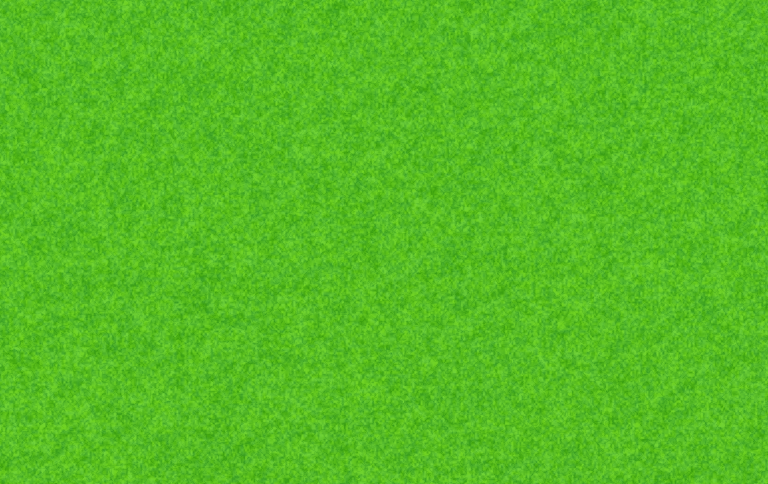
A WebGL 2 fragment shader for this texture:

```glsl
#version 300 es
precision highp float;

uniform vec2 u_resolution;
out vec4 outColor;

float hash(vec2 cell) {
    uvec2 q = uvec2(ivec2(cell)) * 1664525u + 1013904223u;
    q.x += q.y * 1664525u;
    q.y += q.x * 1664525u;
    q ^= q >> 16u;
    q.x += q.y * 1664525u;
    q.y += q.x * 1664525u;
    q ^= q >> 16u;
    return float(q.x & 65535u) / 65535.0;
}

vec2 hash2(vec2 cell) {
    return vec2(hash(cell), hash(cell + vec2(317.0, 711.0)));
}

float valueNoise(vec2 p) {
    vec2 i = floor(p);
    vec2 f = fract(p);
    f = f * f * (3.0 - 2.0 * f);
    float low = mix(hash(i), hash(i + vec2(1.0, 0.0)), f.x);
    float high = mix(hash(i + vec2(0.0, 1.0)), hash(i + vec2(1.0, 1.0)), f.x);
    return mix(low, high, f.y);
}

// x: random tint of the nearest leaf, y: distance to the gap beside it
vec2 leaves(vec2 p) {
    vec2 base = floor(p);
    float nearest = 9.0;
    float second = 9.0;
    float tint = 0.0;
    for (int y = -1; y <= 1; y++) {
        for (int x = -1; x <= 1; x++) {
            vec2 cell = base + vec2(x, y);
            float d = length(cell + hash2(cell) - p);
            if (d < nearest) {
                second = nearest;
                nearest = d;
                tint = hash(cell + vec2(53.0, 129.0));
            } else {
                second = min(second, d);
            }
        }
    }
    return vec2(tint, second - nearest);
}

void main() {
    vec2 p = gl_FragCoord.xy / u_resolution.y;

    // Small light clumps, stretched towards the upper right
    vec2 slanted = mat2(0.82, -0.57, 0.57, 0.82) * p;
    float clumps = valueNoise(slanted * vec2(27.0, 54.0)) - 0.5;
    clumps += 0.8 * (valueNoise(slanted * vec2(52.0, 88.0) + 37.0) - 0.5);

    // Small leaves with dark gaps, bent by noise
    vec2 bend = vec2(valueNoise(p * 130.0), valueNoise(p * 130.0 + 60.0)) - 0.5;
    vec2 leaf = leaves(p * vec2(80.0, 98.0) + 1.1 * bend);
    float gap = 1.0 - smoothstep(0.03, 0.3, leaf.y);

    // Fine blades
    float blades = valueNoise(p * vec2(240.0, 200.0) + 11.0) - 0.5;

    float tone = 0.95 * clumps + 1.0 * (leaf.x - 0.5) + 3.1 * blades - 0.95 * gap + 0.42;
    tone = clamp(tone, -2.2, 2.0);

    vec3 color = vec3(0.338, 0.730, 0.139) + tone * vec3(0.048, 0.046, 0.018);
    color.b += 0.11 * (valueNoise(p * 130.0 + 90.0) - 0.5);
    outColor = vec4(color, 1.0);
}
```
